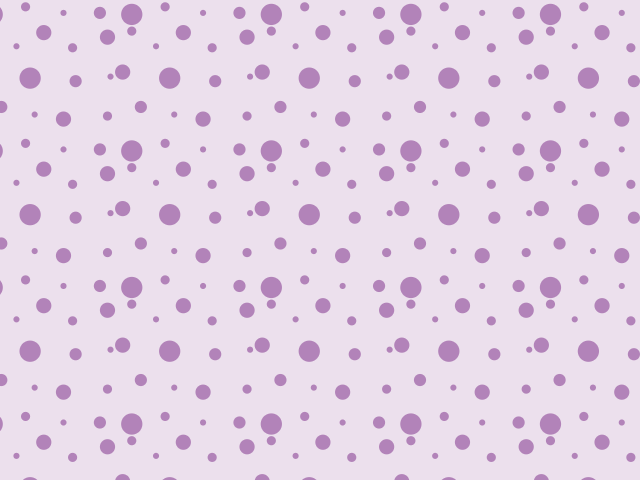
Write a WebGL 1 fragment shader that draws this pattern.

```glsl
precision highp float;
// Flat lilac bubbles of five sizes, scattered in a repeating tile.

uniform vec2 u_resolution;

#define CANVAS_HEIGHT 316.4            // canvas height in tile units
#define TILE vec2(92.0, 90.0)          // size of one repeat
#define ANCHOR vec2(86.85, 9.5)        // first large bubble, from the top left
#define GROUND vec3(0.926, 0.878, 0.929)
#define BUBBLE vec3(0.698, 0.514, 0.725)

// Distance from p to the nearest repeat of a centre, wrapped over the tile.
float toCentre(vec2 p, float x, float y) {
  vec2 q = p - vec2(x, y);
  return length(mod(q + 0.5 * TILE, TILE) - 0.5 * TILE);
}

// Distance from p to the nearest of two centres.
float toPair(vec2 p, vec4 c) {
  return min(toCentre(p, c.x, c.y), toCentre(p, c.z, c.w));
}

// Distance from p to the nearest of four centres.
float toFour(vec2 p, vec4 a, vec4 b) {
  return min(toPair(p, a), toPair(p, b));
}

// Signed distance to the bubbles, grouped by radius.
float bubbles(vec2 p) {
  float huge = toPair(p, vec4(0, 0, 25, 42)) - 7.0;
  float large = toFour(p, vec4(34, 12, -16, 15), vec4(-6, 38, 47, 69)) - 5.0;
  float medium = min(toPair(p, vec4(-21, -1, 6, 61)), toCentre(p, 55.0, 44.0)) - 4.0;
  float small = toFour(p, vec4(0, 11, -16, 67), vec4(22, -5, 53, 22)) - 3.0;
  float tiny = toFour(p, vec4(16, 21, -14, 41), vec4(28, 66, 47, -1)) - 2.0;
  return min(min(min(huge, large), min(medium, small)), tiny);
}

void main() {
  // Tile units measured from the top left corner
  float pixel = CANVAS_HEIGHT / u_resolution.y;
  vec2 p = vec2(gl_FragCoord.x, u_resolution.y - gl_FragCoord.y) * pixel;

  // Edge smoothed over one pixel
  float cover = clamp(0.5 - bubbles(p - ANCHOR) / pixel, 0.0, 1.0);
  gl_FragColor = vec4(mix(GROUND, BUBBLE, cover), 1.0);
}
```
